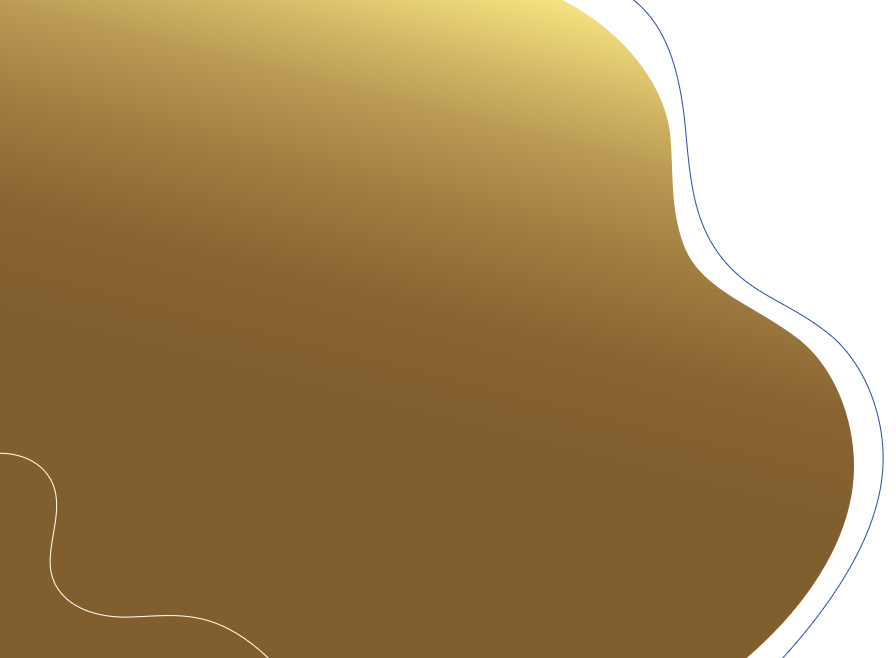
Give the GLSL for this background, as a Shadertoy shader.

```glsl
// Golden wavy panel on white, trimmed by a thin blue contour and a pale corner curve.

// Canvas units: 768 wide, 564 high, measured downwards from the top left.
const vec2 CANVAS = vec2(768.0, 564.0);

// Adds a cubic curve to a path: x is the nearest distance, y flips sign per crossing.
void addCurve(inout vec2 path, vec2 p, vec2 a, vec2 b, vec2 c, vec2 d) {
    const int STEPS = 20;
    vec2 from = a;
    for (int i = 1; i <= STEPS; i++) {
        float t = float(i) / float(STEPS), s = 1.0 - t;
        vec2 to = s * s * s * a + 3.0 * s * t * (s * b + t * c) + t * t * t * d;
        vec2 e = to - from, q = p - from;
        path.x = min(path.x, length(q - e * clamp(dot(q, e) / dot(e, e), 0.0, 1.0)));
        if ((from.y > p.y) != (to.y > p.y) && q.x < e.x * q.y / e.y) path.y = -path.y;
        from = to;
    }
}

// Signed distance to the panel's right edge, negative inside.
float panelEdge(vec2 p) {
    vec2 path = vec2(1e4, 1.0);
    addCurve(path, p, vec2(482, 0), vec2(535, 27), vec2(573, 75), vec2(575, 122));
    addCurve(path, p, vec2(575, 122), vec2(577, 150), vec2(575, 178), vec2(585, 207));
    addCurve(path, p, vec2(585, 207), vec2(598, 248), vec2(645, 260), vec2(685, 291));
    addCurve(path, p, vec2(685, 291), vec2(715, 315), vec2(732, 358), vec2(732, 400));
    addCurve(path, p, vec2(732, 400), vec2(732, 456), vec2(697, 515), vec2(640, 564));
    return path.x * path.y;
}

float outerContour(vec2 p) {
    vec2 path = vec2(1e4, 1.0);
    addCurve(path, p, vec2(543, 0), vec2(575, 25), vec2(584, 70), vec2(588, 115));
    addCurve(path, p, vec2(588, 115), vec2(592, 160), vec2(596, 195), vec2(622, 225));
    addCurve(path, p, vec2(622, 225), vec2(648, 255), vec2(680, 260), vec2(715, 290));
    addCurve(path, p, vec2(715, 290), vec2(742, 315), vec2(757, 355), vec2(757, 393));
    addCurve(path, p, vec2(757, 393), vec2(757, 450), vec2(720, 510), vec2(671, 564));
    return path.x;
}

float cornerCurve(vec2 p) {
    vec2 path = vec2(1e4, 1.0);
    addCurve(path, p, vec2(0, 388.5), vec2(25, 388.5), vec2(48, 403), vec2(48.5, 431));
    addCurve(path, p, vec2(48.5, 431), vec2(49, 449), vec2(43, 464), vec2(43, 482));
    addCurve(path, p, vec2(43, 482), vec2(43, 510), vec2(68, 529), vec2(108, 529));
    addCurve(path, p, vec2(108, 529), vec2(150, 528), vec2(182, 519), vec2(230, 564));
    return path.x;
}

// Slanted gold gradient, from bright yellow down to deep brown.
vec3 goldGradient(vec2 p) {
    float s = p.y - 0.25 * p.x;
    vec3 gold = vec3(0.965, 0.89, 0.50);
    gold = mix(gold, vec3(0.825, 0.715, 0.40), clamp((s + 120.0) / 72.0, 0.0, 1.0));
    gold = mix(gold, vec3(0.725, 0.60, 0.325), clamp((s + 48.0) / 55.0, 0.0, 1.0));
    gold = mix(gold, vec3(0.635, 0.505, 0.26), clamp((s - 7.0) / 66.0, 0.0, 1.0));
    gold = mix(gold, vec3(0.54, 0.392, 0.195), clamp((s - 73.0) / 100.0, 0.0, 1.0));
    return mix(gold, vec3(0.506, 0.37, 0.18), clamp((s - 173.0) / 90.0, 0.0, 1.0));
}

// Coverage of a stroke; strokes thinner than a pixel fade instead of vanishing.
float stroke(float dist, float width, float pixel) {
    float shape = clamp(0.5 + (0.5 * max(width, pixel) - dist) / pixel, 0.0, 1.0);
    return shape * min(1.0, width / pixel);
}

void mainImage(out vec4 fragColor, in vec2 fragCoord) {
    vec2 p = fragCoord / iResolution.xy * CANVAS;
    p.y = CANVAS.y - p.y;
    float pixel = CANVAS.y / iResolution.y;

    // Panel over white, then the two fine lines
    float panel = clamp(0.5 - panelEdge(p) / pixel, 0.0, 1.0);
    vec3 color = mix(vec3(1.0), goldGradient(p), panel);
    color = mix(color, vec3(0.18, 0.32, 0.68), stroke(outerContour(p), 0.9, pixel));
    color = mix(color, vec3(1.0, 0.98, 0.93), stroke(cornerCurve(p), 0.9, pixel));
    fragColor = vec4(color, 1.0);
}
```
